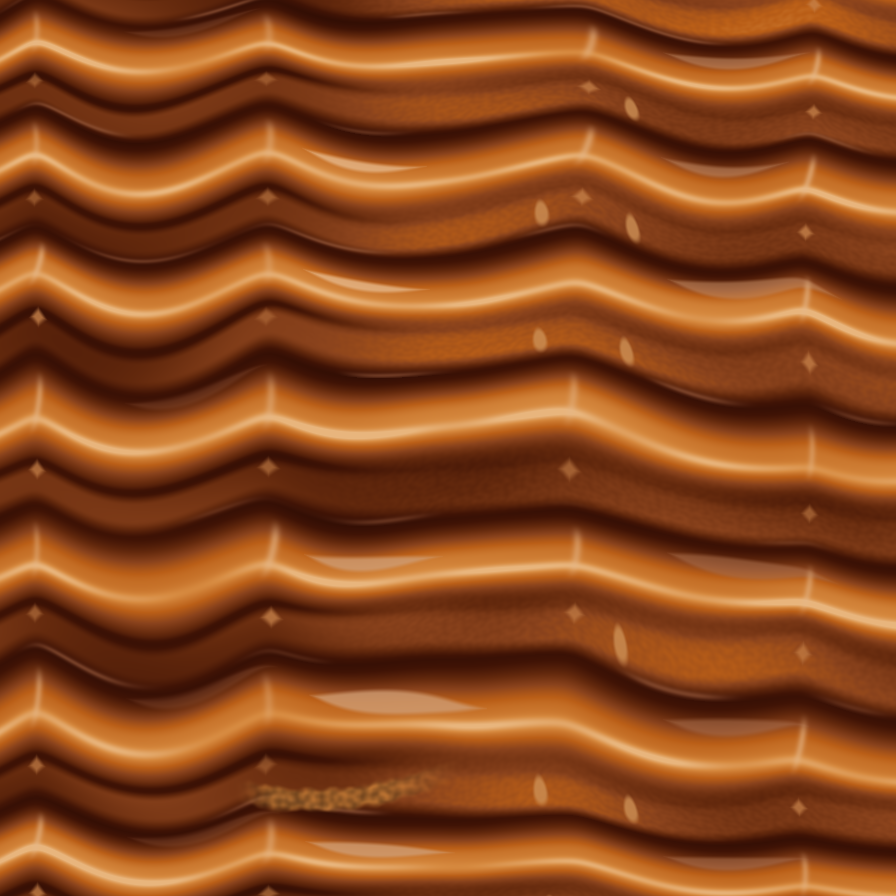
Give the GLSL for this texture, as a WebGL 1 fragment shader.

```glsl
precision highp float;
uniform vec2 u_resolution;

#define ROWS 7.0
#define ROW_DRIFT 0.25
#define CREST_START 0.04
#define CREST_SPACING 0.287
#define SAG_LEFT 0.054
#define SAG_RIGHT 0.032
#define LINE_POS 0.40
#define LINE_WIDTH 0.034
#define GRAIN 0.04
#define GLOSS vec3(0.90, 0.72, 0.54)
#define DULL_GLOSS vec3(0.60, 0.36, 0.24)

float hash(vec2 p) {
  return fract(sin(dot(p, vec2(127.1, 311.7))) * 4375.85);
}

vec2 gradient(vec2 p) {
  float angle = 6.2832 * hash(p);
  return vec2(cos(angle), sin(angle));
}

float gnoise(vec2 p) {
  vec2 i = floor(p), f = fract(p);
  vec2 u = f * f * f * (f * (f * 6.0 - 15.0) + 10.0);
  vec2 e = vec2(1.0, 0.0);
  float low = mix(dot(gradient(i), f), dot(gradient(i + e.xy), f - e.xy), u.x);
  float high = mix(dot(gradient(i + e.yx), f - e.yx), dot(gradient(i + e.xx), f - e.xx), u.x);
  return mix(low, high, u.y);
}

float bell(float x, float width) {
  return exp(-x * x / (width * width));
}

vec3 caramel(float tone) {
  float t = clamp(tone, 0.0, 1.0) * 6.0;
  vec3 c = mix(vec3(0.17, 0.045, 0.015), vec3(0.25, 0.075, 0.02), clamp(t, 0.0, 1.0));
  c = mix(c, vec3(0.39, 0.16, 0.05), clamp(t - 1.0, 0.0, 1.0));
  c = mix(c, vec3(0.54, 0.26, 0.11), clamp(t - 2.0, 0.0, 1.0));
  c = mix(c, vec3(0.73, 0.37, 0.09), clamp(t - 3.0, 0.0, 1.0));
  c = mix(c, vec3(0.84, 0.54, 0.25), clamp(t - 4.0, 0.0, 1.0));
  return mix(c, vec3(0.91, 0.71, 0.49), clamp(t - 5.0, 0.0, 1.0));
}

void main() {
  vec2 uv = gl_FragCoord.xy / u_resolution;
  float x = uv.x, depth = 1.0 - uv.y;
  float aa = 1.5 / min(u_resolution.x, u_resolution.y);

  // Uneven pinched crests with sagging spans between them
  float crest = (x - CREST_START) / CREST_SPACING + 0.1 * sin(7.3 * (x - CREST_START));
  crest += 0.12 * gnoise(vec2(x * 2.0, depth * 4.0)) * smoothstep(0.3, 0.6, x);
  float s = sin(3.14159 * crest);
  float right = smoothstep(0.28, 0.5, x);
  float lower = smoothstep(0.33, 0.5, depth);
  float sag = mix(SAG_LEFT * (1.0 - 0.25 * lower), SAG_RIGHT * (1.0 - 0.45 * lower), right);
  float drop = sag * (sqrt(s * s + 0.03) - 0.17) + 0.05 * smoothstep(0.55, 1.0, x);
  drop += 0.024 * gnoise(vec2(x * 3.5, depth * 5.0 + 2.0));
  float rows = ROWS * (depth - drop) + ROW_DRIFT * sin(5.0 * depth);
  float row = floor(rows), f = fract(rows);
  float side = (fract(crest + 0.5) - 0.5) * CREST_SPACING;
  float crestId = floor(crest + 0.5);

  // Orange ridge, darker undercut and dull fold
  float wobble = gnoise(vec2(x * 4.0, row * 3.7));
  float ridgeEnd = 0.76 - 0.06 * right * lower + 0.12 * wobble;
  float ridge = 0.69 * smoothstep(-0.03, 0.30, f) * (1.0 - smoothstep(0.40, ridgeEnd, f));
  float foldTop = 0.66 + 0.10 * wobble;
  float foldBody = smoothstep(foldTop - 0.26 * right, foldTop + 0.10, f);
  foldBody *= 1.0 - smoothstep(0.87 + 0.08 * wobble, 1.02, f);
  float patches = gnoise(vec2(x * 3.0 + 7.0, row * 2.3 + f));
  float fold = foldBody * (mix(0.30, 0.46, right) + 0.30 * patches);
  float tone = 0.09 + 0.92 * sqrt(ridge * ridge + fold * fold);
  tone += 0.10 * gnoise(vec2(x * 4.0, rows * 2.0));
  tone -= 0.08 * bell(f - foldTop, 0.03) * (1.0 - 0.7 * right);
  float shine = 0.17 + 0.25 * gnoise(vec2(x * 7.0, row * 5.1));
  tone += shine * bell(f - LINE_POS, LINE_WIDTH) + 0.08 * bell(f - LINE_POS, 0.10);
  float grain = gnoise(vec2(x * 130.0, rows * 28.0 + 9.0 * wobble));
  tone += GRAIN * grain * foldBody * right;
  vec3 color = caramel(tone);

  // Thin wet rim along parts of each seam
  float rim = bell(f - 0.96 + 0.04 * wobble, 0.018);
  rim *= smoothstep(0.05, 0.4, gnoise(vec2(x * 6.0 + 3.0, row * 6.3)));
  color = mix(color, DULL_GLOSS, 0.6 * rim);

  // Tapered reflections above each ridge
  for (int i = 0; i < 3; i++) {
    float n = float(i);
    float chance = hash(vec2(row + 3.0, n + 11.0));
    float along = (x - fract(0.42 + 0.4 * n) - 0.05 * (chance - 0.5)) / (0.06 + 0.04 * chance);
    float offset = f - 0.26 + 0.10 * n - 0.05 * along * (chance - 0.3);
    float thick = (0.035 + 0.05 * chance) * (1.0 - along * along) * (1.0 - 0.3 * along);
    float lens = smoothstep(-0.01, 0.03 + aa, thick - abs(offset)) * step(abs(along), 1.0);
    lens *= smoothstep(0.0, 0.06, f);
    vec3 tint = mix(GLOSS, DULL_GLOSS, clamp(0.5 * n + 0.3 * lower, 0.0, 1.0));
    color = mix(color, tint, lens * (0.8 - 0.25 * n) * step(0.22, chance));
  }

  // Teardrop glints on the fold
  for (int i = 0; i < 2; i++) {
    float n = float(i);
    float chance = hash(vec2(row + 5.0, n + 2.0));
    vec2 p = vec2(x - 0.605 - 0.09 * n - 0.03 * (chance - 0.5), (f - 0.82) / ROWS);
    p.x -= 0.15 * p.y;
    float drip = length(p / vec2(0.008 + 0.1 * p.y, 0.015)) - 1.0;
    float mask = 1.0 - smoothstep(-0.4, 0.2 + aa, drip);
    color = mix(color, vec3(0.80, 0.56, 0.33), 0.8 * mask * step(0.35, chance));
  }

  // Pinch streaks and diamond glints at crests
  float chance = hash(vec2(row + 8.0, crestId + 4.0));
  float present = max(step(crestId, 1.5), step(0.35, chance)) * mix(0.4, 1.0, chance);
  float bend = side + 0.09 * (f - LINE_POS) * (f - 0.1) + 0.06 * (chance - 0.4) * (f - LINE_POS);
  float streak = bell(bend, 0.005) * smoothstep(0.08, 0.24, f) * (1.0 - smoothstep(0.36, 0.52, f));
  color = mix(color, GLOSS, 0.65 * streak * present);
  float diamond = abs(side - 0.008 * (chance - 0.5)) / 0.013 + abs(f - 0.74) / 0.08;
  float glint = 1.0 - smoothstep(0.3, 1.1 + aa, diamond);
  color = mix(color, vec3(0.78, 0.51, 0.29), 0.85 * glint * present);

  // Curdled strip on the lower left fold
  float strip = depth - 0.893 + 1.4 * (x - 0.35) * (x - 0.35) + 0.004 * gnoise(uv * 70.0);
  float ends = smoothstep(0.26, 0.31, x) * (1.0 - smoothstep(0.42, 0.52, x));
  float crust = (1.0 - smoothstep(0.007, 0.014 + aa, abs(strip))) * ends;
  vec3 curds = vec3(0.62, 0.39, 0.17) * (1.0 + 0.5 * gnoise(uv * 110.0));
  color = mix(color, curds, 0.85 * crust);

  gl_FragColor = vec4(color, 1.0);
}
```
